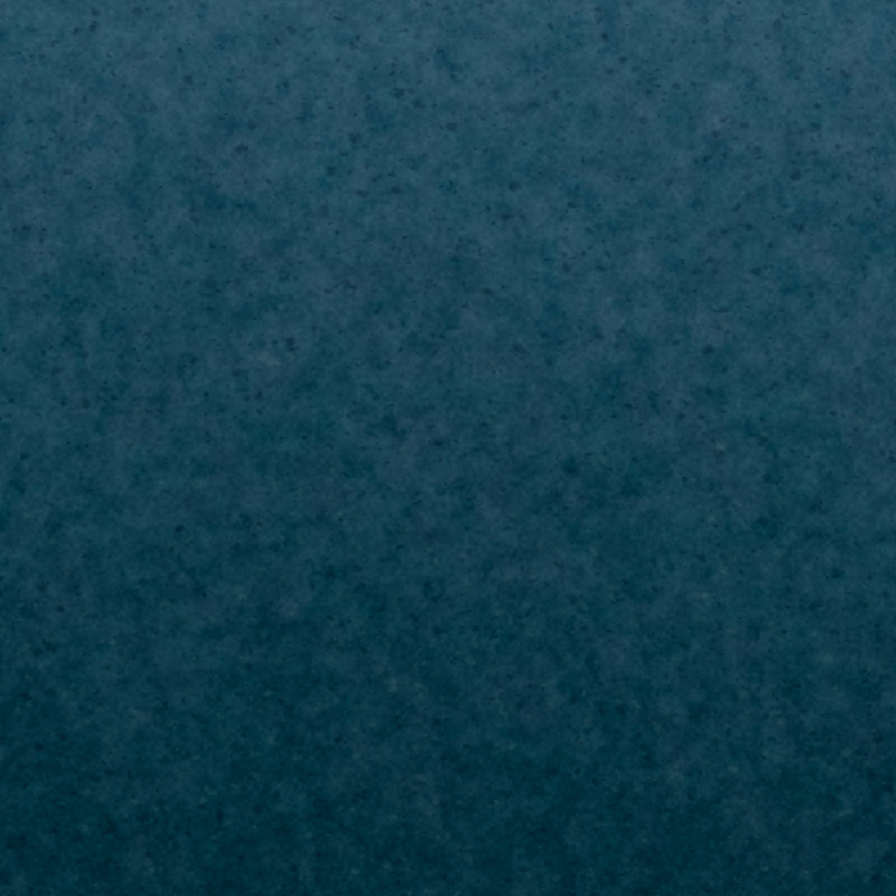
This texture is drawn by a Shadertoy shader. Its source:

```glsl
#define DEEP vec3(0.000, 0.182, 0.236)
#define PALE vec3(0.166, 0.326, 0.398)
#define TEAL_SHIFT vec3(0.046, 0.022, 0.022)
#define SPECK_DARK vec3(0.075, 0.095, 0.095)
#define FLECK_LIGHT vec3(0.075, 0.056, 0.042)
#define GRAIN_SCALE 200.0
#define GRAIN_AMOUNT 0.072
#define MOTTLE_SCALE 50.0
#define MOTTLE_AMOUNT 0.100

float hash(vec2 p) {
    vec3 q = fract(vec3(p.xyx) * 0.1031);
    q += dot(q, q.yzx + 33.33);
    return fract((q.x + q.y) * q.z);
}

float noise(vec2 p) {
    vec2 cell = floor(p);
    vec2 f = fract(p);
    f = f * f * (3.0 - 2.0 * f);
    float low = mix(hash(cell), hash(cell + vec2(1, 0)), f.x);
    float high = mix(hash(cell + vec2(0, 1)), hash(cell + vec2(1, 1)), f.x);
    return mix(low, high, f.y);
}

// Layered noise, turned between octaves to hide the lattice
float fbm(vec2 p) {
    float sum = 0.0;
    float weight = 0.5;
    for (int i = 0; i < 4; i++) {
        sum += weight * noise(p);
        p = mat2(1.6, 1.2, -1.2, 1.6) * p + 17.3;
        weight *= 0.5;
    }
    return sum / 0.9375;
}

// Scattered uneven blobs; density is the share of occupied cells
float specks(vec2 uv, float scale, float density, float seed) {
    vec2 p = uv * scale;
    p += 0.4 * (vec2(noise(p * 2.0 + seed), noise(p * 2.0 + seed + 41.0)) - 0.5);
    vec2 home = floor(p);
    float cover = 0.0;
    for (int y = -1; y <= 1; y++) {
        for (int x = -1; x <= 1; x++) {
            vec2 cell = home + vec2(x, y);
            vec2 id = cell + seed;
            vec2 center = cell + vec2(hash(id + 3.7), hash(id + 9.1));
            vec2 d = (p - center) * vec2(0.85, 1.1);
            float radius = mix(0.2, 0.48, pow(hash(id + 5.3), 2.0));
            float present = step(hash(id), density);
            float strength = mix(0.25, 1.0, hash(id + 7.9));
            float blob = 1.0 - smoothstep(radius * 0.35, radius * 1.35, length(d));
            cover = max(cover, present * strength * blob);
        }
    }
    return cover;
}

void mainImage(out vec4 fragColor, in vec2 fragCoord) {
    vec2 uv = fragCoord / iResolution.xy;
    float depth = 1.0 - uv.y;

    // Vertical fade with a slight lean and soft clouds
    float cloud = fbm(uv * 6.0 + 4.0) - 0.5;
    float fade = uv.y + 0.08 * (uv.x - 0.5) + 0.16 * cloud;
    vec3 color = mix(DEEP, PALE, clamp(fade, 0.02, 1.06));

    // Patches drifting between teal and slate
    float patches = fbm(uv * MOTTLE_SCALE * 0.5 + 71.0) - 0.5;
    color += TEAL_SHIFT * vec3(1.0, 0.4, 0.8) * patches * 1.8;
    float mottle = fbm(uv * MOTTLE_SCALE + 23.0) - 0.5;
    color += MOTTLE_AMOUNT * mottle * vec3(1.0, 0.85, 0.85);

    // Ragged dark stains and small pits
    float stain = smoothstep(0.60, 0.76, fbm(uv * 44.0 + 130.0));
    color -= TEAL_SHIFT * stain;
    float pits = specks(uv, 75.0, 0.14, 11.0);
    pits = max(pits, 0.8 * specks(uv, 120.0, 0.15, 57.0));
    color -= SPECK_DARK * pits * mix(0.5, 0.9, uv.y);

    // Faint warm flecks, denser toward the bottom
    float flecks = specks(uv, 85.0, 0.06 + 0.14 * depth, 203.0);
    color += FLECK_LIGHT * flecks * mix(0.35, 0.85, depth);

    // Fine soft grain
    float grain = 0.6 * noise(uv * GRAIN_SCALE) + 0.4 * noise(uv * GRAIN_SCALE * 1.7 + 9.0) - 0.5;
    color += GRAIN_AMOUNT * grain * vec3(0.9, 1.0, 1.0);

    // Red never quite vanishes in the deepest tones
    color.r = max(color.r, 0.004);
    fragColor = vec4(clamp(color, 0.0, 1.0), 1.0);
}
```
